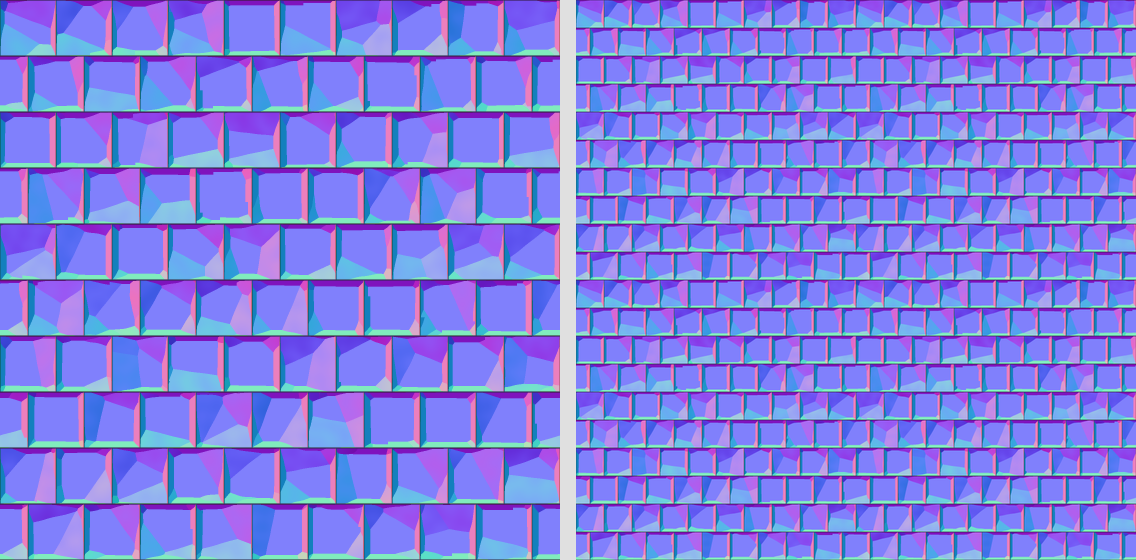
Left, the tile; right, the same tile 2 across and 2 down.
A WebGL 2 fragment shader for this texture map:

```glsl
#version 300 es
precision highp float;

#define TILES 10.0
#define BEVEL_WIDTH 0.105
#define BEVEL_SLOPE 1.75
#define RIM_WIDTH 0.025
#define RIM_SLOPE 16.0
#define SEAM_WIDTH 0.009
#define NOTCH_CHANCE 0.2
#define TOP_CHIP_CHANCE 0.46
#define LOW_CHIP_CHANCE 0.34
#define WARP 0.035
#define SHADE_DRIFT 0.45
#define SAMPLES 3

uniform vec2 u_resolution;
out vec4 fragColor;

const vec3 SEAM_COLOR = vec3(0.2, 0.16, 0.36);

vec3 hash3(vec3 p) {
  p = fract(p * vec3(0.1031, 0.1030, 0.0973));
  p += dot(p, p.yxz + 33.33);
  return fract((p.xxy + p.yxx) * p.zyx);
}

vec2 latticeGradient(vec2 cell, float seed) {
  float angle = 6.2832 * hash3(vec3(cell + 7.0, seed)).x;
  return vec2(cos(angle), sin(angle));
}

// Gradient noise local to one tile, chosen by its seed
float gradientNoise(vec2 p, float seed) {
  vec2 i = floor(p), f = p - i;
  vec2 s = f * f * f * (f * (f * 6.0 - 15.0) + 10.0);
  vec2 e = vec2(1.0, 0.0);
  float a = dot(latticeGradient(i, seed), f);
  float b = dot(latticeGradient(i + e, seed), f - e);
  float c = dot(latticeGradient(i + e.yx, seed), f - e.yx);
  float d = dot(latticeGradient(i + 1.0, seed), f - 1.0);
  return mix(mix(a, b, s.x), mix(c, d, s.x), s.y);
}

// Keep the lowest plane: xy holds its outward slope, z its height
void cutPlane(inout vec3 lowest, float depth, vec2 inward, float slope) {
  float height = slope * depth;
  if (height < lowest.z) lowest = vec3(-inward * slope, height);
}

// Straight bevels with a steep rim on all four sides
void cutBevels(inout vec3 lowest, vec2 p, float seed) {
  for (int i = 0; i < 4; i++) {
    float angle = 1.5708 * float(i);
    vec2 inward = vec2(cos(angle), sin(angle));
    float along = dot(p, vec2(-inward.y, inward.x));
    float edge = dot(p, inward) + 0.5;
    vec3 r = hash3(vec3(seed, float(i) + 11.0, 3.0));
    float width = BEVEL_WIDTH * (0.8 + 0.35 * r.x) + 0.04 * (r.y - 0.5) * along;
    if (r.z < NOTCH_CHANCE && along > r.y - 0.5) width *= 0.6;
    cutPlane(lowest, edge - width, inward, BEVEL_SLOPE);
    cutPlane(lowest, edge - RIM_WIDTH, inward, RIM_SLOPE);
  }
}

// A small chip at every corner, and broad shallow ones at some
void cutChips(inout vec3 lowest, vec2 p, float seed) {
  vec2 bend = vec2(gradientNoise(p * 3.0 + 4.0, seed),
                   gradientNoise(p * 3.0 + 4.0, seed + 131.0));
  for (int i = 0; i < 8; i++) {
    vec2 corner = vec2(i & 1, (i >> 1) & 1) - 0.5;
    bool broad = i > 3;
    vec3 r = hash3(vec3(seed, float(i) + 29.0, 17.0));
    vec3 q = hash3(vec3(seed, float(i) + 53.0, 41.0));
    float chance = corner.y > 0.0 ? TOP_CHIP_CHANCE : LOW_CHIP_CHANCE;
    if (broad && r.z > chance) continue;
    float angle = atan(-corner.y, -corner.x) + 1.35 * (r.x - 0.5);
    vec2 inward = vec2(cos(angle), sin(angle));
    float reach = broad ? mix(0.28, 0.58, r.y) : mix(0.12, 0.23, r.y);
    float drop = mix(0.19, 0.29, q.x);
    vec2 bent = p + bend * WARP * (broad ? 0.4 : 1.5);
    float slope = drop / reach * (1.0 + SHADE_DRIFT * bend.x);
    cutPlane(lowest, dot(bent - corner, inward) - reach, inward, slope);
  }
}

vec3 tileColor(vec2 uv) {
  vec2 grid = uv * TILES;
  grid.x += 0.5 * (1.0 - mod(floor(grid.y), 2.0));
  vec2 id = mod(floor(grid), TILES);
  vec2 p = fract(grid) - 0.5;
  float seed = id.x + id.y * TILES + 1.0;

  vec3 lowest = vec3(0.0);
  cutBevels(lowest, p, seed);
  cutChips(lowest, p, seed);

  // Encode the surface direction with its vertical axis pointing down
  vec3 normal = normalize(vec3(lowest.x, -lowest.y, 1.0));
  vec3 color = 0.5 + 0.49 * normal;

  // Dark seams, stronger between rows
  vec2 gap = 0.5 - abs(p);
  float seam = max(0.85 * step(gap.y, SEAM_WIDTH), 0.4 * step(gap.x, SEAM_WIDTH));
  return mix(color, SEAM_COLOR, seam);
}

void main() {
  // Average a small grid of samples to smooth the facet edges
  vec3 sum = vec3(0.0);
  for (int i = 0; i < SAMPLES * SAMPLES; i++) {
    vec2 offset = (vec2(i % SAMPLES, i / SAMPLES) + 0.5) / float(SAMPLES) - 0.5;
    sum += tileColor((gl_FragCoord.xy + offset) / u_resolution);
  }
  fragColor = vec4(sum / float(SAMPLES * SAMPLES), 1.0);
}
```
